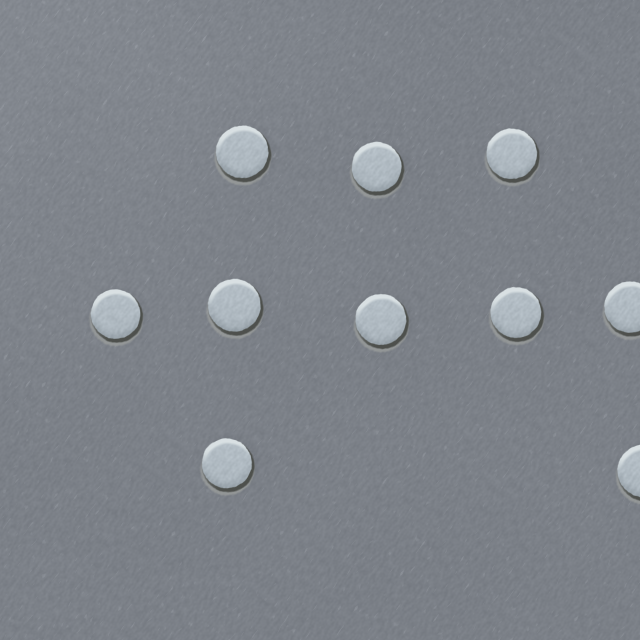
Reproduce this texture procedurally as a WebGL 1 fragment shader.

```glsl
precision highp float;
// Raised pale studs scattered in loose rows over a brushed blue-grey sheet.
// Each stud is a stack of offset discs (rim, shadow, face, highlight);
// gradient noise stretched along one diagonal gives the fine grain.

uniform vec2 u_resolution;

const vec3 SHEET = vec3(0.483, 0.502, 0.531);
const vec3 RIM = vec3(0.64, 0.65, 0.635);
const vec3 SHADOW = vec3(0.29, 0.30, 0.285);
const vec3 FACE = vec3(0.69, 0.73, 0.76);
const vec3 HIGHLIGHT = vec3(0.85, 0.88, 0.89);
const float STUD_RADIUS = 0.041;
const float GRAIN_ANGLE = 0.95;

vec2 hash2(vec2 p) {
  vec3 q = fract(p.xyx * vec3(0.1031, 0.1030, 0.0973));
  q += dot(q, q.yzx + 33.33);
  return fract((q.xx + q.yz) * q.zy);
}

float cornerSlope(vec2 cell, vec2 offset) {
  float angle = 6.2832 * hash2(cell + 57.0).x;
  return dot(vec2(cos(angle), sin(angle)), offset);
}

// Gradient noise, roughly -0.7 to 0.7
float gradientNoise(vec2 p) {
  vec2 cell = floor(p);
  vec2 f = p - cell;
  vec2 u = f * f * f * (f * (f * 6.0 - 15.0) + 10.0);
  vec2 e = vec2(1.0, 0.0);
  float low = mix(cornerSlope(cell, f), cornerSlope(cell + e.xy, f - e.xy), u.x);
  float high = mix(cornerSlope(cell + e.yx, f - e.yx), cornerSlope(cell + e.xx, f - e.xx), u.x);
  return mix(low, high, u.y);
}

// Coordinates with x along the brushing and y across it
vec2 brushed(vec2 p, float angle) {
  float c = cos(angle), s = sin(angle);
  return vec2(c * p.x + s * p.y, c * p.y - s * p.x);
}

float disc(vec2 p, float radius, float blur) {
  return 1.0 - smoothstep(-blur, blur, length(p) - radius);
}

// Sheet: broad light from the upper left, soft mottling, grain and flecks
vec3 sheetColour(vec2 p, vec2 b, float grain) {
  float glow = 0.032 * smoothstep(0.75, 0.0, length(p - vec2(0.0, 1.0)));
  float mottle = 0.008 * gradientNoise(p * 5.0) + 0.008 * gradientNoise(p * 38.0);
  float fleck = smoothstep(0.32, 0.60, gradientNoise(b * vec2(70.0, 190.0) + 31.0));
  return SHEET + glow + mottle + 0.032 * grain + 0.045 * fleck;
}

// Middle row is full, the top keeps its centre, the bottom every third place
float isPlaced(float column, float row) {
  if (row > 1.5) return step(abs(column - 2.0), 1.5);
  if (row > 0.5) return 1.0;
  return step(abs(mod(column, 3.0) - 1.0), 0.5);
}

vec2 studCentre(vec2 place) {
  vec2 jitter = hash2(place + 11.0) - 0.5;
  return vec2(0.165, 0.275) + place * vec2(0.208, 0.237) + jitter * vec2(0.045, 0.026);
}

// One stud laid over the colour below; q is relative to its centre
vec3 addStud(vec3 colour, vec2 q, float radius, float grain, float blur) {
  float wobble = gradientNoise(normalize(q + 1e-5) * 2.2 + radius * 900.0);
  float r = radius + 0.0012 * wobble + 0.0007 * grain;

  // Surrounding dimple and pale lower lip
  colour -= 0.025 * disc(q - vec2(0.004, -0.002), r + 0.004, 0.010);
  float lip = disc(q + vec2(0.0, 0.006), r + 0.0022, blur * 1.8);
  colour = mix(colour, RIM, 0.62 * lip * smoothstep(0.035, -0.025, q.y));

  // Dark crescent, heaviest at the lower right
  float crescent = disc(q - vec2(0.0016, -0.0025), r + 0.0006, blur * 1.3);
  float weight = smoothstep(-0.045, 0.012, q.x - 0.5 * q.y);
  colour = mix(colour, SHADOW, crescent * (0.45 + 0.5 * weight));

  // Softly domed face with a bright upper edge
  vec2 f = q - vec2(-0.0008, 0.0018);
  float dome = smoothstep(0.6, 1.0, length(f) / r) * smoothstep(0.01, -0.03, f.y);
  vec3 face = FACE + 0.5 * f.y + 0.045 * grain - 0.08 * dome;
  float edge = smoothstep(0.84, 0.98, length(q + vec2(-0.0015, 0.0035)) / r);
  face = mix(face, HIGHLIGHT, edge * smoothstep(0.0, 0.028, f.y - 0.15 * f.x));
  return mix(colour, face, disc(f, r - 0.0012, blur));
}

void main() {
  float side = min(u_resolution.x, u_resolution.y);
  vec2 p = gl_FragCoord.xy / side;
  float blur = max(0.0013, 0.8 / side);

  vec2 b = brushed(p, GRAIN_ANGLE);
  float grain = gradientNoise(b * vec2(85.0, 210.0)) + 0.5 * gradientNoise(p * 240.0);
  vec3 colour = sheetColour(p, b, grain);

  for (int row = 0; row < 3; row++) {
    for (int column = 0; column < 5; column++) {
      vec2 place = vec2(float(column), float(row));
      vec2 q = p - studCentre(place);
      float radius = STUD_RADIUS + 0.003 * (hash2(place + 73.0).x - 0.5);
      if (isPlaced(place.x, place.y) > 0.5 && length(q) < 0.08) {
        colour = addStud(colour, q, radius, grain, blur);
      }
    }
  }
  gl_FragColor = vec4(clamp(colour, 0.0, 1.0), 1.0);
}
```
